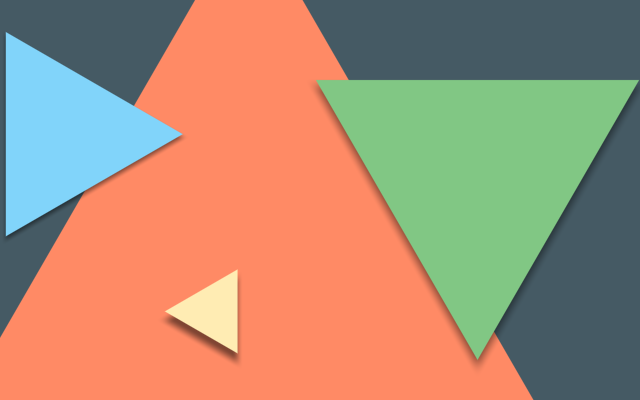
Give the GLSL for this background, as a WebGL 1 fragment shader.

```glsl
precision highp float;
// Flat paper triangles with soft drop shadows over a slate backdrop.

uniform vec2 u_resolution;

#define SLATE vec3(0.271, 0.353, 0.392)
#define CORAL vec3(1.0, 0.541, 0.396)
#define SKY vec3(0.506, 0.831, 0.980)
#define LEAF vec3(0.506, 0.780, 0.518)
#define CREAM vec3(1.0, 0.925, 0.702)
#define SHADOW_ALPHA 0.5

const vec2 RIGHT = vec2(1.0, 0.0);
const vec2 UP = vec2(0.0, 1.0);

// Coverage of an equilateral triangle: the product of three softened half planes.
// p is relative to the centroid, tip is the unit direction of one corner.
float triangle(vec2 p, vec2 tip, float inradius, float softness) {
  vec2 side = vec2(-tip.y, tip.x);
  float along = dot(p, tip);
  float across = dot(p, side) * 0.8660254;
  vec3 edges = vec3(-along, 0.5 * along + across, 0.5 * along - across) - inradius;
  vec3 cover = 1.0 - smoothstep(-softness, softness, edges);
  return cover.x * cover.y * cover.z;
}

// Lays a triangle over the base colour, with its shadow dropped straight down.
vec3 paper(vec3 base, vec3 color, vec2 p, vec2 tip, float inradius, float drop, float blur) {
  float shadow = triangle(p + UP * drop, tip, inradius, blur);
  float shape = triangle(p, tip, inradius, 0.75 / u_resolution.y);
  return mix(base * (1.0 - SHADOW_ALPHA * shadow), color, shape);
}

void main() {
  // Canvas height is one unit.
  vec2 p = gl_FragCoord.xy / u_resolution.y;

  // The large backing triangle lies flat and casts no shadow.
  float backing = triangle(p - vec2(0.622, 0.2327), UP, 0.5, 0.75 / u_resolution.y);
  vec3 color = mix(SLATE, CORAL, backing);

  // Raised triangles; higher ones drop longer shadows.
  color = paper(color, SKY, p - vec2(0.162, 0.6646), RIGHT, 0.1475, 0.008, 0.011);
  color = paper(color, LEAF, p - vec2(1.1938, 0.5667), -UP, 0.2333, 0.015, 0.020);
  color = paper(color, CREAM, p - vec2(0.5333, 0.2215), -RIGHT, 0.0606, 0.022, 0.014);

  gl_FragColor = vec4(color, 1.0);
}
```
